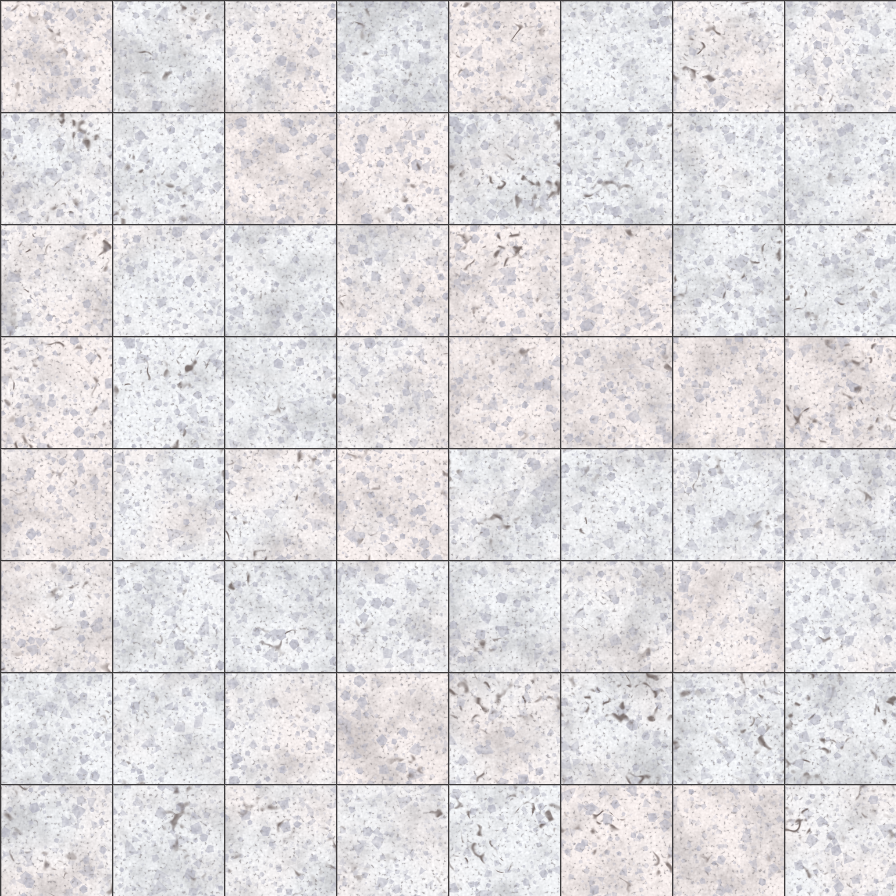
Give the GLSL for this texture, as a WebGL 2 fragment shader.

```glsl
#version 300 es
precision highp float;
// Pale terrazzo floor: square tiles with dark joints, blue-grey chips, stains and cracks.

uniform vec2 u_resolution;
out vec4 outColor;

const float TILES = 8.0;           // tiles across and down
const float JOINT_WIDTH = 0.0115;  // in tiles, as are all sizes below
const float BIG_CHIP_GRID = 9.0;
const float SMALL_CHIP_GRID = 19.0;
const float GRAIN_SCALE = 31.0;
const float STAIN_DEPTH = 0.75;
const float CRACK_WIDTH = 0.10;

const vec3 LIGHT = vec3(0.972, 0.962, 0.965);
const vec3 SHADE = vec3(0.765, 0.755, 0.762);
const vec3 WARM = vec3(1.0, 0.976, 0.966);
const vec3 COOL = vec3(0.974, 0.992, 1.0);
const vec3 CHIP = vec3(0.705, 0.705, 0.760);
const vec3 SPECK = vec3(0.64, 0.62, 0.63);
const vec3 CRACK = vec3(0.42, 0.37, 0.36);
const vec3 JOINT = vec3(0.24, 0.23, 0.235);
const float TAU = 6.2831853;

// Integer hash giving two values from 0 to 1
vec2 hash2(vec2 p) {
  uvec2 v = uvec2(ivec2(floor(p))) * 1664525u + 1013904223u;
  for (int i = 0; i < 2; i++) {
    v.x += v.y * 1664525u;
    v.y += v.x * 1664525u;
    v ^= v >> 16u;
  }
  return vec2(v & 0xffffu) / 65535.0;
}

float cornerSlope(vec2 cell, vec2 offset) {
  return dot(hash2(cell) * 2.0 - 1.0, offset);
}

float gradientNoise(vec2 p) {
  vec2 i = floor(p), f = p - i;
  vec2 w = f * f * f * (f * (f * 6.0 - 15.0) + 10.0);
  vec2 e = vec2(1.0, 0.0);
  float bottom = mix(cornerSlope(i, f), cornerSlope(i + e, f - e), w.x);
  float top = mix(cornerSlope(i + e.yx, f - e.yx), cornerSlope(i + 1.0, f - 1.0), w.x);
  return mix(bottom, top, w.y);
}

float fbm(vec2 p) {
  float sum = 0.0, gain = 1.0;
  for (int i = 0; i < 4; i++) {
    sum += gain * gradientNoise(p);
    p = mat2(1.6, 1.2, -1.2, 1.6) * p + 7.3;
    gain *= 0.55;
  }
  return sum;
}

// Opacity of angular chips strewn over a jittered grid
float chips(vec2 p, vec2 tile, float grid, float keep, float pixel) {
  vec2 g = p * grid, home = floor(g);
  float cover = 0.0;
  for (int k = 0; k < 9; k++) {
    vec2 cell = home + vec2(k % 3, k / 3) - 1.0;
    vec2 id = cell + tile * 64.0 + grid * 1000.0;
    vec2 place = hash2(id), form = hash2(id + 5000.0), look = hash2(id + 9000.0);
    vec2 d = g - cell - place;
    float sides = 3.0 + floor(form.x * 3.0);
    float sector = TAU / sides;
    float angle = atan(d.y, d.x) + form.y * TAU;
    float facet = cos(angle - sector * floor(angle / sector + 0.5));
    float skew = 1.0 + 0.3 * sin(angle + look.y * TAU);
    float size = mix(0.16, 0.40, look.y * look.y);
    float edge = length(d) * facet * skew - size;
    float soft = grid * pixel * 0.6;
    float inside = 1.0 - smoothstep(-soft, soft, edge);
    cover = max(cover, inside * step(look.x, keep) * mix(0.55, 1.0, form.x));
  }
  return cover;
}

// Share of the pixel covered by a joint along each axis
vec2 jointCover(vec2 p, float pixel) {
  float halfWidth = JOINT_WIDTH * 0.5;
  vec2 d = abs(fract(p - halfWidth + 0.5) - 0.5);
  vec2 span = min(d + pixel * 0.5, halfWidth) - max(d - pixel * 0.5, -halfWidth);
  return clamp(span / pixel, 0.0, 1.0);
}

void main() {
  vec2 uv = gl_FragCoord.xy / u_resolution;
  vec2 p = vec2(uv.x, 1.0 - uv.y) * TILES;
  float pixel = TILES / u_resolution.y;
  vec2 tile = floor(p), f = fract(p);
  vec2 q = f + tile * 17.37 + 3.1;
  vec2 mood = hash2(tile + 300.0), wear = hash2(tile + 700.0);

  // Body: cloudy stains and a tint of its own for every tile
  float stain = smoothstep(-0.35, 0.85, fbm(q * 2.1) + 0.4 * fbm(q * 9.0) + 0.28 * (mood.x - 0.5));
  vec3 color = mix(LIGHT, SHADE, STAIN_DEPTH * stain);
  color *= mix(COOL, WARM, smoothstep(0.1, 0.9, mood.y + 0.7 * gradientNoise(q * 1.7 + 40.0)));

  // Chips of two sizes, with ragged opacity
  float ragged = clamp(0.85 + 0.6 * gradientNoise(q * 24.0), 0.0, 1.0);
  color = mix(color, CHIP, 0.85 * ragged * chips(f, tile, BIG_CHIP_GRID, 0.42, pixel));
  color = mix(color, CHIP, 0.60 * ragged * chips(f, tile, SMALL_CHIP_GRID, 0.30, pixel));

  // Fine grain and pinprick specks
  float grain = gradientNoise(q * GRAIN_SCALE) + 0.7 * gradientNoise(q * GRAIN_SCALE * 1.63 + 9.0);
  color += 0.085 * grain;
  color = mix(color, SPECK, 0.65 * smoothstep(0.22, 0.60, -grain));

  // Broken cracks in worn areas, and faint pale scratches
  vec2 warped = q + 0.10 * vec2(gradientNoise(q * 7.0), gradientNoise(q * 7.0 + 50.0));
  float crack = 1.0 - smoothstep(0.0, CRACK_WIDTH, abs(gradientNoise(warped * 5.3)));
  float worn = smoothstep(0.05, 0.35, gradientNoise(q * 2.3 + 80.0) + 0.35 * (wear.x - 0.55));
  float broken = smoothstep(-0.05, 0.25, gradientNoise(q * 13.0 + 20.0));
  color = mix(color, CRACK, 0.85 * crack * worn * broken);
  float scratch = 1.0 - smoothstep(0.0, 0.025, abs(gradientNoise(q * vec2(1.1, 2.7) + 60.0)));
  color = mix(color, LIGHT, 0.35 * scratch * wear.y);

  // Joints
  vec2 joint = jointCover(p, pixel);
  color = mix(color, JOINT, max(joint.x, joint.y));
  outColor = vec4(clamp(color, 0.0, 1.0), 1.0);
}
```
